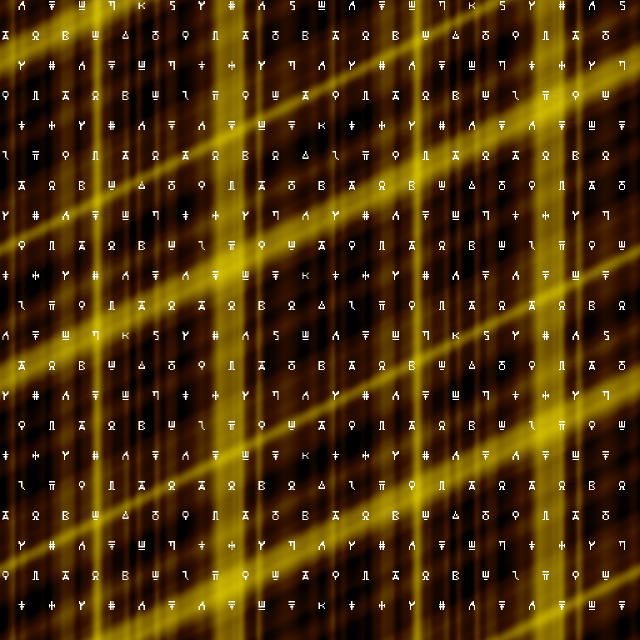
Reproduce this pattern procedurally as a Shadertoy shader.

```glsl
// Staggered white glyphs over glowing amber bands, upright and slanted, on dark brown.

float hash(float n) { return fract(sin(n * 127.1) * 43758.5453); }

// Value noise over t in 0..1 that wraps after the given number of cells
float wrapNoise(float t, float cells) {
    float x = t * cells, i = floor(x), f = x - i;
    return mix(hash(mod(i, cells) + cells), hash(mod(i + 1.0, cells) + cells), f * f * (3.0 - 2.0 * f));
}

float wrapDistance(float t, float centre) { return abs(fract(t - centre + 0.5) - 0.5); }

float glow(float t, float centre, float width) {
    float d = wrapDistance(t, centre) / width;
    return exp(-d * d);
}

// One period of bands: a thin one, a wide one, faint streaks and grain
float bands(float t, float blur, float streaks, vec2 cells) {
    float b = 0.34 * glow(t, 0.305, 0.018 * blur) + 0.09 * glow(t, 0.28, 0.07);
    b += 0.34 * smoothstep(0.049 + 0.024 * blur, 0.043 - 0.024 * blur, wrapDistance(t, 0.711));
    b += 0.07 * glow(t, 0.683, 0.014 * blur) + 0.10 * glow(t, 0.69, 0.09);
    b += streaks * (glow(t, 0.205, 0.016) + glow(t, 0.625, 0.016) + glow(t, 0.81, 0.016) + glow(t, 0.98, 0.018));
    return b + 0.34 * wrapNoise(t, cells.x) * wrapNoise(t, cells.y);
}

// Adds a straight stroke to distance d
void line(inout float d, vec2 p, int ax, int ay, int bx, int by) {
    vec2 a = vec2(ax, ay), ab = vec2(bx, by) - a;
    d = min(d, length(p - a - ab * clamp(dot(p - a, ab) / dot(ab, ab), 0.0, 1.0)));
}

void ring(inout float d, vec2 p, float y) { d = min(d, abs(length(p - vec2(0, y)) - 2.0)); }

// Abstract signs on a 5 by 7 grid; m mirrors the symmetric ones
float glyph(vec2 p, int kind) {
    vec2 m = vec2(abs(p.x), p.y);
    float d = 9.0;
    switch (kind) {
        case 0: line(d, m, 0, -3, 0, 3); line(d, m, 0, 1, 2, 1); line(d, m, 0, -1, 1, -1); break;
        case 1: line(d, m, 0, -3, 0, 3); line(d, m, 0, 0, 2, 0); line(d, m, 2, -1, 2, 1); break;
        case 2: line(d, p, -1, -3, -1, 1); line(d, p, -1, 1, -2, 3);
                line(d, p, -1, 0, 1, 1); line(d, p, 1, 1, 2, 3); break;
        case 3: line(d, m, 1, -3, 1, 3); line(d, m, 0, 1, 2, 1); line(d, m, 0, -1, 2, -1); break;
        case 4: line(d, p, -2, -3, -2, -1); line(d, p, -2, -1, 1, 3); line(d, p, 1, 3, 2, -3); break;
        case 5: line(d, m, 0, 3, 2, 3); line(d, m, 0, 1, 2, 1);
                line(d, m, 0, 1, 0, -3); line(d, m, 0, -1, 1, -1); break;
        case 6: line(d, m, 0, -1, 0, 3); line(d, m, 2, -1, 2, 3);
                line(d, m, 0, -1, 2, -1); line(d, m, 0, -3, 2, -3); break;
        case 7: line(d, p, -2, 3, 2, 3); line(d, p, 2, 3, 2, -3); line(d, p, -1, 3, -1, 0); break;
        case 8: line(d, p, -2, -2, -2, 2); line(d, p, -2, 0, 0, 0);
                line(d, p, 0, 0, 2, 2); line(d, p, 0, 0, 2, -2); break;
        case 9: line(d, p, 2, 3, -1, 3); line(d, p, -1, 3, -1, 1); line(d, p, -1, 1, 2, 0);
                line(d, p, 2, 0, 2, -3); line(d, p, 2, -3, 0, -3); break;
        case 10: line(d, p, -2, 3, 0, 3); line(d, p, 0, 3, 0, -1); line(d, p, 0, -1, 2, -3); break;
        case 11: line(d, m, 0, 3, 2, 3); line(d, m, 0, 1, 2, 1); line(d, m, 1, 1, 1, -3); break;
        case 12: ring(d, p, 1.0); line(d, m, 0, -1, 0, -3); break;
        case 13: line(d, m, 0, 3, 1, 3); line(d, m, 1, 3, 1, -3); line(d, m, 1, -3, 2, -3); break;
        case 14: line(d, m, 0, 3, 2, 3); line(d, m, 0, 3, 0, 1);
                 line(d, m, 0, 1, 2, -3); line(d, m, 0, -2, 2, -2); break;
        case 15: ring(d, p, 1.0); line(d, m, 1, -1, 1, -2); line(d, m, 1, -3, 2, -3); break;
        case 16: line(d, p, -2, -3, -2, 3); line(d, p, -2, 3, 1, 3); line(d, p, -2, -3, 1, -3);
                 line(d, p, -2, 0, 0, 0); line(d, p, 0, 0, 2, 2); line(d, p, 0, 0, 2, -2); break;
        case 17: line(d, m, 2, 3, 2, 0); line(d, m, 0, -1, 2, -1);
                 line(d, m, 0, 3, 0, -1); line(d, m, 0, -3, 1, -3); break;
        case 18: line(d, m, 0, 3, 2, -2); line(d, m, 0, -2, 2, -2); break;
        default: ring(d, p, -1.0); line(d, m, 0, 3, 2, 3); line(d, m, 0, 3, 0, 1);
    }
    return d;
}

// Eleven-step cycle of signs along each row and down the rows
int signAt(int row, int column) {
    int u = (row + 5) % 11, c = column % 11;
    int first = 4 - 2 * (((u + 1) / 2) % 3);
    int start = c < 6 || c == 9 ? first : (first + 4) % 6;
    int offset = c < 9 ? c % 6 : 14 - c;
    return start + offset + (u % 2 == 0 ? 10 : 0);
}

void mainImage(out vec4 fragColor, in vec2 fragCoord) {
    vec2 uv = fragCoord / iResolution.xy;

    // Screen the upright and slanted bands, then tint from brown to gold
    float upright = bands(fract(2.0 * uv.x), 1.0, 0.12, vec2(19, 53));
    float slanted = bands(fract(uv.x - 2.0 * uv.y - 0.477), 1.4, 0.05, vec2(13, 29));
    float heat = 1.0 - (1.0 - upright) * (1.0 - slanted);
    heat = clamp(heat * 1.12 - 0.07, 0.0, 0.8);
    vec3 color = vec3(heat, max(0.32 * heat, 1.12 * heat - 0.175), 0.0);

    // Staggered glyph grid, counted from the top left; 512 units per canvas
    vec2 q = vec2(uv.x, 1.0 - uv.y) * 512.0;
    int row = int(floor(q.y / 24.0));
    q.x -= row % 2 == 0 ? 13.0 : 0.0;
    int column = int(floor(q.x / 24.0));
    if (row < 21 && column >= 0 && column < 21) {
        vec2 p = (mod(q, 24.0) - 4.5) * vec2(1, -1);
        int kind = signAt(row, column);
        // Square dots, smoothed by four samples
        float ink = 0.0;
        for (int i = 0; i < 4; i++) {
            vec2 jitter = (vec2(i % 2, i / 2) - 0.5) * 256.0 / iResolution.xy;
            ink += 0.25 * step(glyph(floor(p + jitter + 0.5), kind), 0.495);
        }
        color = mix(color, vec3(1), ink);
    }
    fragColor = vec4(color, 1.0);
}
```
